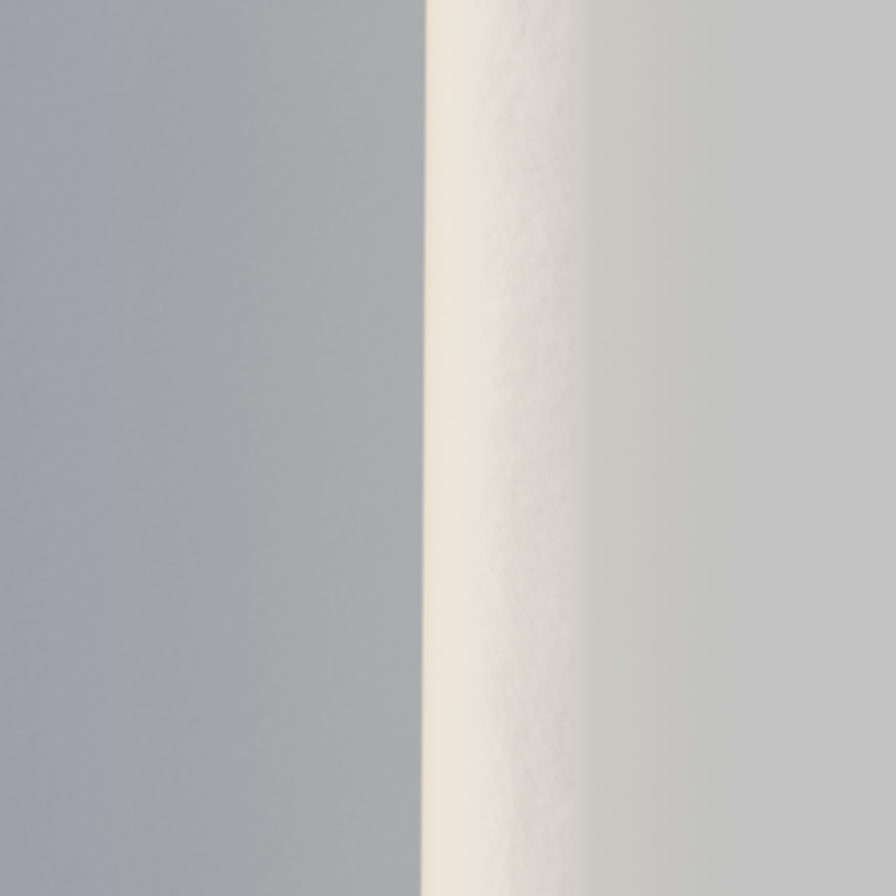
Reproduce this texture procedurally as a Shadertoy shader.

```glsl
const float EDGE_BOTTOM = 0.4700;
const float EDGE_TOP = 0.4755;
const float EDGE_SOFT = 0.0035;
const float ROUGH_START = 0.53;
const float ROUGH_END = 0.642;
const float ROUGH_RELIEF = 0.035;
const float WALL_GRAIN = 0.012;

const vec3 WALL_FAR = vec3(0.618, 0.624, 0.675);
const vec3 WALL_MID = vec3(0.640, 0.645, 0.668);
const vec3 WALL_NEAR = vec3(0.668, 0.674, 0.680);
const vec3 CREAM = vec3(0.932, 0.902, 0.855);
const vec3 CREAM_PALE = vec3(0.915, 0.890, 0.856);
const vec3 PLASTER = vec3(0.868, 0.847, 0.818);
const vec3 PLASTER_SHADE = vec3(0.832, 0.814, 0.788);
const vec3 WARM_GREY = vec3(0.795, 0.784, 0.763);
const vec3 COOL_GREY = vec3(0.758, 0.760, 0.757);

float hash(vec2 p) {
    return fract(sin(dot(p, vec2(127.1, 311.7))) * 43758.5453);
}

float valueNoise(vec2 p) {
    vec2 cell = floor(p);
    vec2 f = fract(p);
    f = f * f * (3.0 - 2.0 * f);
    float low = mix(hash(cell), hash(cell + vec2(1.0, 0.0)), f.x);
    float high = mix(hash(cell + vec2(0.0, 1.0)), hash(cell + 1.0), f.x);
    return mix(low, high, f.y);
}

// Layered noise, centred on zero
float fbm(vec2 p) {
    float sum = 0.0;
    float amplitude = 0.5;
    for (int i = 0; i < 3; i++) {
        sum += amplitude * (valueNoise(p) - 0.5);
        p = mat2(0.8, 0.6, -0.6, 0.8) * p * 2.03 + 7.3;
        amplitude *= 0.5;
    }
    return sum;
}

// Surface slope lit from the upper left, slightly stretched along a slant
float relief(vec2 uv, vec2 scale) {
    vec2 p = vec2(uv.x + 0.35 * uv.y, uv.y) * scale;
    return fbm(p) - fbm(p + vec2(0.45, -0.35));
}

vec3 shadedWall(vec2 uv) {
    vec3 wall = mix(WALL_FAR, WALL_MID, smoothstep(-0.08, 0.25, uv.x));
    wall = mix(wall, WALL_NEAR, smoothstep(0.18, 0.48, uv.x));
    wall += 0.008 * (fbm(uv * 6.0) + 0.4 * (uv.y - 0.5));
    return wall + WALL_GRAIN * relief(uv, vec2(100.0, 85.0));
}

vec3 litWall(vec2 uv) {
    // Smooth bright strip falling into rough plaster
    float wander = 0.012 * fbm(vec2(3.0, uv.y * 9.0));
    float x = uv.x + wander;
    vec3 wall = mix(CREAM, CREAM_PALE, smoothstep(0.495, 0.545, x));
    wall = mix(wall, PLASTER, smoothstep(0.525, 0.59, x));
    wall = mix(wall, PLASTER_SHADE, smoothstep(0.575, 0.645, x));

    // Flat grey face beyond the rounded corner
    wall = mix(wall, WARM_GREY, smoothstep(0.632, 0.668, uv.x));
    wall = mix(wall, COOL_GREY, smoothstep(0.65, 0.83, uv.x));

    // Raking light on the plaster
    float rough = smoothstep(ROUGH_START - 0.02, ROUGH_START + 0.03, x)
                * (1.0 - smoothstep(ROUGH_END - 0.012, ROUGH_END + 0.008, uv.x));
    float bumps = relief(uv, vec2(85.0, 60.0)) + 0.6 * relief(uv, vec2(165.0, 120.0));
    float patches = fbm(uv * vec2(22.0, 12.0));
    wall += rough * (ROUGH_RELIEF * bumps + 0.03 * patches);
    return wall + 0.003 * relief(uv, vec2(90.0, 80.0));
}

void mainImage(out vec4 fragColor, in vec2 fragCoord) {
    vec2 uv = fragCoord / iResolution.xy;
    float fromEdge = uv.x - mix(EDGE_BOTTOM, EDGE_TOP, uv.y);
    float softness = max(EDGE_SOFT, 1.0 / iResolution.x);
    float lit = smoothstep(-softness, softness, fromEdge);

    vec3 color = mix(shadedWall(uv), litWall(uv), lit);

    // Warm dim rim just inside the lit edge
    float rim = exp(-max(fromEdge, 0.0) / 0.008) * lit;
    color -= rim * vec3(0.025, 0.035, 0.055);

    fragColor = vec4(clamp(color, 0.0, 1.0), 1.0);
}
```
